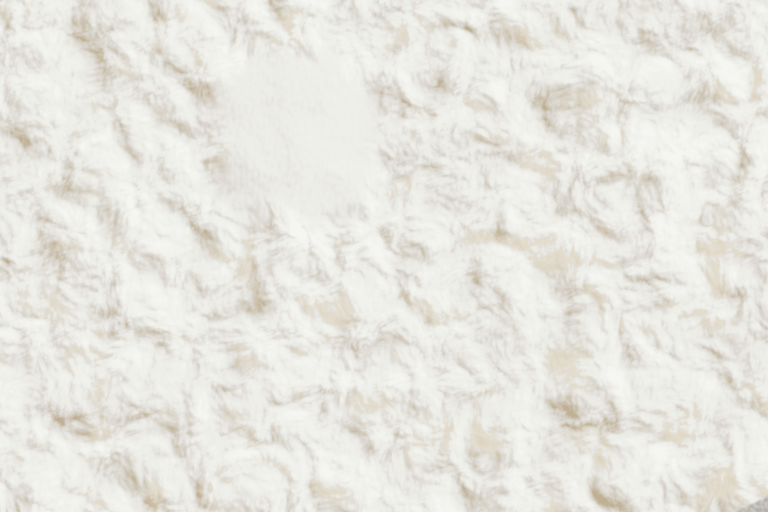
A Shadertoy shader for this texture:

```glsl
const vec3 LIT = vec3(0.96, 0.96, 0.945);
const vec3 POWDER = vec3(0.93, 0.93, 0.91);
const vec3 SOFT = vec3(0.89, 0.88, 0.86);
const vec3 SHADE = vec3(0.84, 0.82, 0.78);
const vec3 DEEP = vec3(0.75, 0.69, 0.58);
const vec3 CREAM = vec3(0.90, 0.87, 0.80);
const vec3 RIM = vec3(0.75, 0.74, 0.72);

float hash(vec2 p) {
    vec3 q = fract(vec3(p.xyx) * 0.1031);
    q += dot(q, q.yzx + 33.33);
    return fract((q.x + q.y) * q.z);
}

vec2 gradient(vec2 cell) {
    float angle = 6.2832 * hash(cell + 71.0);
    return vec2(cos(angle), sin(angle));
}

float gradientNoise(vec2 p) {
    vec2 i = floor(p), f = p - i;
    vec2 u = f * f * f * (f * (f * 6.0 - 15.0) + 10.0);
    vec2 e = vec2(1.0, 0.0);
    float a = dot(gradient(i), f);
    float b = dot(gradient(i + e.xy), f - e.xy);
    float c = dot(gradient(i + e.yx), f - e.yx);
    float d = dot(gradient(i + e.xx), f - e.xx);
    return mix(mix(a, b, u.x), mix(c, d, u.x), u.y);
}

// Rounded puffs divided by creases, at ever smaller scales
float clumps(vec2 p, float frequency, float amplitude, float gain) {
    mat2 turn = mat2(0.8, 0.6, -0.6, 0.8);
    float sum = 0.0;
    for (int i = 0; i < 5; i++) {
        float n = gradientNoise(p * frequency + float(i) * 17.3);
        sum += amplitude * sqrt(n * n + 0.002);
        p = turn * p;
        frequency *= 2.03;
        amplitude *= gain;
    }
    return sum;
}

// Ragged oval where the powder is pressed flat
float flatPatch(vec2 p, vec2 center, vec2 radius) {
    float ragged = 0.35 * gradientNoise(p * 9.0) + 0.2 * gradientNoise(p * 27.0);
    float d = length((p - center) / radius) + ragged;
    return 1.0 - smoothstep(0.75, 1.1, d);
}

float powderHeight(vec2 p, float patchMask) {
    vec2 warp = vec2(gradientNoise(p * 11.0 + 3.7), gradientNoise(p * 11.0 + 41.2));
    float lumps = clumps(p + 0.03 * warp, 6.5, 0.09, 0.52);
    float gullies = 0.035 * gradientNoise(p * vec2(6.0, 2.2) + 9.1);
    float grain = 0.003 * gradientNoise(p * vec2(120.0, 75.0));
    return mix(lumps, 0.03 + 0.16 * lumps, patchMask) + gullies + grain;
}

// Mean rise towards the light; slopes that face it count for less
float shadowAmount(vec2 p, vec2 toLight, float patchMask) {
    const int STEPS = 6;
    float base = powderHeight(p, patchMask);
    float sum = 0.0, reach = 0.007;
    for (int i = 0; i < STEPS; i++) {
        float slope = (powderHeight(p + toLight * reach, patchMask) - base) / reach;
        sum += max(slope, 0.35 * slope);
        reach *= 1.7;
    }
    return sum / float(STEPS);
}

float ramp(float low, float high, float x) {
    return clamp((x - low) / (high - low), 0.0, 1.0);
}

vec3 powderColor(float shadow, float warmth) {
    vec3 color = mix(LIT, POWDER, ramp(-0.3, 0.0, shadow));
    color = mix(color, SOFT, ramp(0.0, 0.28, shadow));
    color = mix(color, SHADE, ramp(0.28, 0.62, shadow));
    color = mix(color, DEEP, ramp(0.62, 1.2, shadow));
    return mix(color, CREAM, warmth * smoothstep(0.15, 0.45, shadow));
}

void mainImage(out vec4 fragColor, in vec2 fragCoord) {
    vec2 p = fragCoord / iResolution.y;
    float aspect = iResolution.x / iResolution.y;
    float patchMask = flatPatch(p, vec2(0.39 * aspect, 0.73), vec2(0.18, 0.17));

    // Light from the upper right, with cream glowing in some hollows
    float shadow = shadowAmount(p, normalize(vec2(0.65, 0.75)), patchMask);
    shadow += 0.06 * patchMask + 0.12 * gradientNoise(p * 2.5 + 6.0);
    float warmth = 0.7 * smoothstep(0.0, 0.35, gradientNoise(p * 9.0 + 23.0));
    vec3 color = powderColor(shadow, warmth * (1.0 - patchMask));

    // Speckled vessel rim in the lower right corner
    float rimDistance = dot(p - vec2(aspect, 0.0), normalize(vec2(-0.5, 1.0)));
    float speckle = 0.12 * gradientNoise(p * 130.0);
    color = mix(color, RIM + speckle, 1.0 - smoothstep(0.024, 0.032, rimDistance));

    fragColor = vec4(color, 1.0);
}
```
